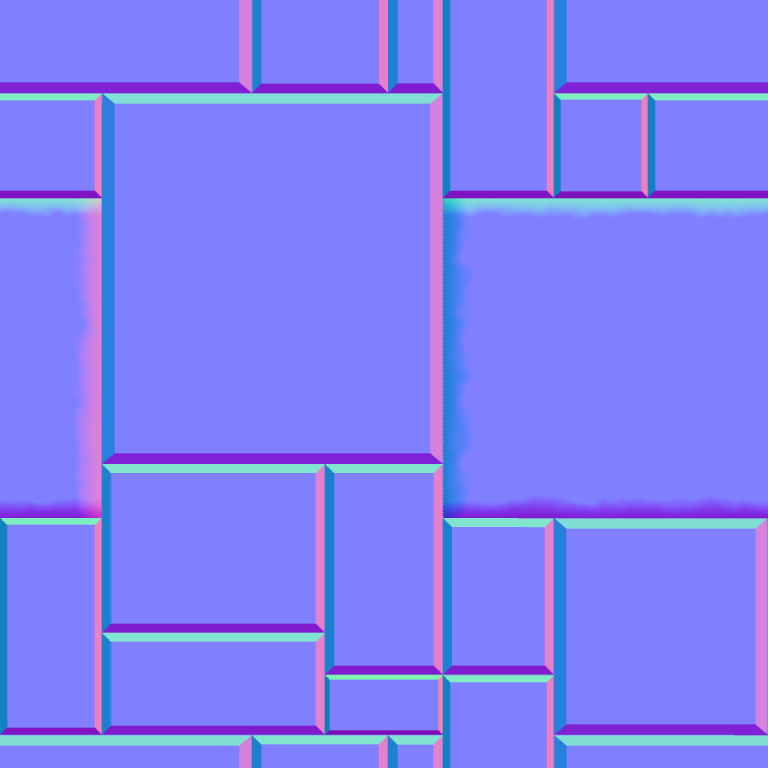
Reproduce this texture map procedurally as a three.js fragment shader.

```glsl
// Tangent-space normal map of irregular bevelled stone slabs, one of them worn soft.
varying vec2 vUv;

const float UNITS = 768.0;              // layout units across the canvas
const float BEVEL_DEPTH = 11.5;         // drop of every bevel, in layout units
const float MAX_BEVEL_HEIGHT = 10.5;    // limit for the top and bottom bevels
const vec2 WEAR_REACH = vec2(26.0, 19.0);
const float WEAR_SLOPE = 1.25;
const float WEAR_GRAIN = 24.0;
const float DASH_PERIOD = 4.0;
const float DASH_WIDTH = 1.0;
const float SMOOTHING = 1.5;            // filter width, in layout units
const vec3 DASH_COLOR = vec3(0.56, 0.48, 0.82);

float hash(vec2 p) {
  return fract(sin(dot(p, vec2(127.1, 311.7))) * 43758.5453);
}

float noise(vec2 p) {
  vec2 i = floor(p), f = fract(p);
  f = f * f * (3.0 - 2.0 * f);
  return mix(mix(hash(i), hash(i + vec2(1.0, 0.0)), f.x),
             mix(hash(i + vec2(0.0, 1.0)), hash(i + 1.0), f.x), f.y);
}

float fbm(vec2 p) {
  return 0.65 * noise(p) + 0.35 * noise(p * 2.7 + 13.0);
}

vec3 encode(vec2 slope) {
  return normalize(vec3(slope, 1.0)) * 0.5 + 0.5;
}

// Position inside a slab, wrapping around the canvas borders
vec2 localPos(vec2 p, vec4 rect) {
  return mod(p - rect.xy, UNITS);
}

bool inside(vec2 l, vec2 size) {
  return l.x < size.x && l.y < size.y;
}

// Crisp slab with mitred bevels; rect holds left, bottom, width, height
void slab(vec2 p, vec4 rect, float bevel, inout vec3 color) {
  vec2 l = localPos(p, rect);
  if (!inside(l, rect.zw)) return;
  vec2 width = vec2(bevel, min(bevel, MAX_BEVEL_HEIGHT));
  vec2 d = min(l, rect.zw - l) / width;
  if (min(d.x, d.y) > 1.0) return;
  vec2 axis = d.x < d.y ? vec2(1.0, 0.0) : vec2(0.0, 1.0);
  color = encode(axis * sign(l - 0.5 * rect.zw) * BEVEL_DEPTH / width);
}

// Slab whose rounded borders fade out unevenly
void wornSlab(vec2 p, vec4 rect, inout vec3 color) {
  vec2 l = localPos(p, rect);
  if (!inside(l, rect.zw)) return;
  vec2 d = min(l, rect.zw - l);
  vec2 wobble = vec2(fbm(l / WEAR_GRAIN), fbm(l / WEAR_GRAIN + 40.0));
  vec2 reach = WEAR_REACH * (0.6 + 0.8 * wobble);
  vec2 slope = WEAR_SLOPE * pow(max(1.0 - d / reach, 0.0), vec2(1.3));
  color = encode(slope * sign(l - 0.5 * rect.zw));
}

// Fine dashes along the left seam of a slab
void dashedSeam(vec2 p, vec4 rect, inout vec3 color) {
  vec2 l = localPos(p, rect);
  if (l.x < DASH_WIDTH && l.y < rect.w && fract(l.y / DASH_PERIOD) < 0.5)
    color = DASH_COLOR;
}

vec3 slabs(vec2 p) {
  vec3 color = encode(vec2(0.0));
  vec4 wide = vec4(554.0, 675.0, 466.0, 126.0);
  vec4 worn = vec4(443.0, 250.0, 427.0, 320.0);

  // Upper band
  slab(p, wide, 12.5, color);
  slab(p, vec4(252.0, 675.0, 136.0, 126.0), 9.0, color);
  slab(p, vec4(388.0, 675.0, 55.0, 126.0), 9.5, color);
  slab(p, vec4(443.0, 570.0, 111.0, 291.0), 7.3, color);
  slab(p, vec4(554.0, 570.0, 94.0, 105.0), 6.6, color);
  slab(p, vec4(648.0, 570.0, 222.0, 105.0), 7.4, color);

  // Large middle slabs
  slab(p, vec4(102.0, 304.0, 341.0, 371.0), 12.5, color);
  wornSlab(p, worn, color);

  // Lower band
  slab(p, vec4(0.0, 33.0, 102.0, 217.0), 7.0, color);
  slab(p, vec4(102.0, 135.0, 223.0, 169.0), 9.0, color);
  slab(p, vec4(325.0, 93.0, 118.0, 211.0), 9.0, color);
  slab(p, vec4(102.0, 33.0, 223.0, 102.0), 9.0, color);
  slab(p, vec4(325.0, 33.0, 118.0, 60.0), 4.8, color);
  slab(p, vec4(443.0, 93.0, 111.0, 157.0), 9.0, color);
  slab(p, vec4(554.0, 33.0, 214.0, 217.0), 12.3, color);

  dashedSeam(p, wide, color);
  dashedSeam(p, worn, color);
  return color;
}

void main() {
  // Box filter of 3 by 3 samples smooths every edge
  vec3 sum = vec3(0.0);
  for (int i = 0; i < 9; i++) {
    float k = float(i);
    vec2 offset = (vec2(mod(k, 3.0), floor(k / 3.0)) - 1.0) / 3.0;
    sum += slabs(vUv * UNITS + offset * SMOOTHING);
  }
  gl_FragColor = vec4(sum / 9.0, 1.0);
}
```
